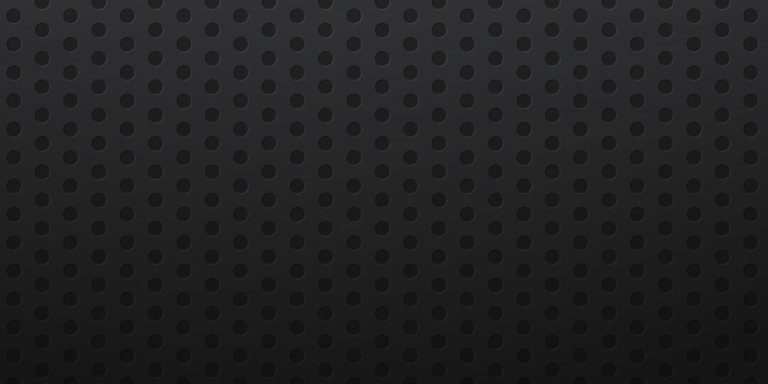
Reproduce this pattern procedurally as a WebGL 1 fragment shader.

```glsl
precision highp float;
// Dark sheet with staggered round perforations, soft top light and faint brushed wear.

uniform vec2 u_resolution;

// Lengths are in canvas heights, measured from the top left.
const float PITCH = 0.0738;
const vec2 FIRST_HOLE = vec2(0.0365, 0.0417);
const float HOLE_RADIUS = 0.0193;
const float RIM_WIDTH = 0.0024;
const float SHADOW_WIDTH = 0.0045;
const vec2 LIGHT_DIR = vec2(-0.707, -0.707);

const vec3 SHEET_LOW = vec3(0.088, 0.087, 0.088);
const vec3 SHEET_HIGH = vec3(0.194, 0.195, 0.203);
const vec3 HOLE_LOW = vec3(0.068, 0.067, 0.068);
const vec3 HOLE_HIGH = vec3(0.132, 0.132, 0.135);
const float LIGHT_CENTER = 0.42;
const float SIDE_FALLOFF = 0.5;
const float RIM_GLOW = 0.065;
const float SHADOW_DEPTH = 0.32;
const float WEAR = 0.004;

// Offset from the nearest hole centre; odd columns drop by half a pitch.
vec2 holeOffset(vec2 p) {
  vec2 cell = (p - FIRST_HOLE) / PITCH;
  float column = floor(cell.x + 0.5);
  cell.y += 0.5 * mod(column, 2.0);
  return (fract(cell + 0.5) - 0.5) * PITCH;
}

// Layered, warped sines form long, slightly tilted strokes.
float brushedWear(vec2 p) {
  float sum = 0.0;
  float amplitude = 0.5;
  float frequency = 34.0;
  for (int i = 0; i < 4; i++) {
    float along = p.x + 0.2 * p.y;
    float across = p.y + 0.16 * p.x;
    float bend = 1.3 * sin(along * frequency * 0.13 + frequency);
    float patches = 0.5 + 0.5 * sin(along * frequency * 0.09 + across * 7.0);
    sum += amplitude * patches * sin(across * frequency + bend);
    frequency *= 1.87;
    amplitude *= 0.72;
  }
  return sum;
}

void main() {
  vec2 uv = gl_FragCoord.xy / u_resolution;
  vec2 p = vec2(uv.x * u_resolution.x / u_resolution.y, 1.0 - uv.y);
  float pixel = 1.0 / u_resolution.y;

  // Broad light fades downward and toward both sides.
  float side = uv.x - LIGHT_CENTER;
  float light = clamp(uv.y - SIDE_FALLOFF * side * side + 0.03, 0.0, 1.0);
  vec3 sheet = mix(SHEET_LOW, SHEET_HIGH, light);
  sheet += WEAR * brushedWear(p) * (0.4 + light);

  // Hole interior with a shadow under the lit edge.
  vec2 offset = holeOffset(p);
  float radius = length(offset);
  float edge = radius - HOLE_RADIUS;
  float facing = dot(offset / max(radius, 0.0001), LIGHT_DIR);
  float shadow = smoothstep(-SHADOW_WIDTH, 0.0, edge) * smoothstep(-0.3, 0.8, facing);
  vec3 hole = mix(HOLE_LOW, HOLE_HIGH, light) * (1.0 - SHADOW_DEPTH * shadow);

  // Beveled rim catches light on the far side.
  float rim = 1.0 - smoothstep(0.0, RIM_WIDTH * 0.5 + pixel, abs(edge - RIM_WIDTH * 0.25));
  rim *= smoothstep(0.0, 0.9, -facing);

  float inside = 1.0 - smoothstep(-0.75 * pixel, 0.75 * pixel, edge);
  vec3 color = mix(sheet, hole, inside);
  color += RIM_GLOW * rim * (0.5 + 0.5 * light);
  gl_FragColor = vec4(color, 1.0);
}
```
